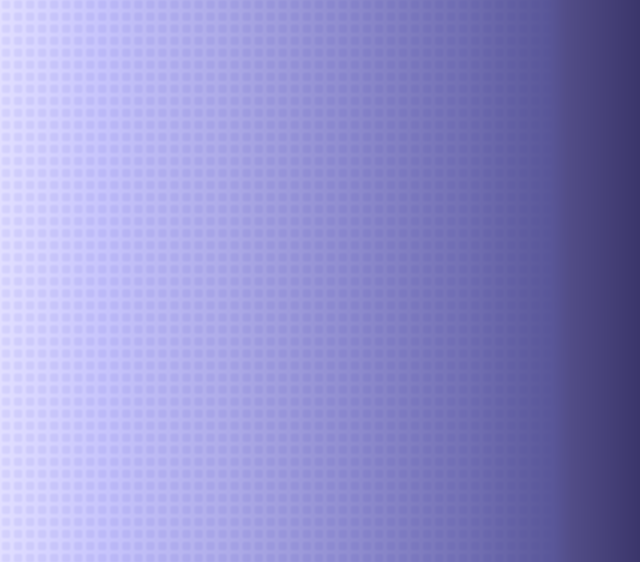
Give the GLSL for this background, as a Shadertoy shader.

```glsl
#define CELLS 53.2        // dot cells across the width
#define ROW_SHIFT 0.17    // vertical offset of the lattice, in cells
#define DOT_HALF 0.34     // half size of a dot, in cells
#define DOT_ROUND 0.20    // corner radius of a dot
#define DOT_BLUR 0.15     // softness of the dot edge
#define DOT_CONTRAST 0.05 // lattice strength at the left edge
#define LATTICE_END 0.87  // where the lattice has faded out
#define SLANT 0.02        // lean of the colour bands

const int STOPS = 8;

// Gradient stops: rgb colour, w position along the ramp
const vec4 RAMP[STOPS] = vec4[STOPS](
    vec4(0.86, 0.85, 1.00, 0.00),
    vec4(0.76, 0.75, 0.98, 0.16),
    vec4(0.67, 0.66, 0.91, 0.34),
    vec4(0.55, 0.54, 0.81, 0.54),
    vec4(0.44, 0.43, 0.70, 0.73),
    vec4(0.35, 0.34, 0.60, 0.86),
    vec4(0.32, 0.30, 0.53, 0.89),
    vec4(0.23, 0.21, 0.42, 1.00));

vec3 rampColor(float t) {
    vec3 color = RAMP[0].rgb;
    for (int i = 1; i < STOPS; i++) {
        float blend = (t - RAMP[i - 1].w) / (RAMP[i].w - RAMP[i - 1].w);
        color = mix(color, RAMP[i].rgb, clamp(blend, 0.0, 1.0));
    }
    return color;
}

float roundedBox(vec2 p, float halfSize, float radius) {
    vec2 d = abs(p) - halfSize + radius;
    return length(max(d, 0.0)) + min(max(d.x, d.y), 0.0) - radius;
}

void mainImage(out vec4 fragColor, in vec2 fragCoord) {
    vec2 uv = fragCoord / iResolution.xy;
    vec2 cell = fragCoord / iResolution.x * CELLS + vec2(0.0, ROW_SHIFT);

    // Horizontal ramp, leaning slightly and straight at both ends
    float lean = SLANT * (uv.y - 0.5) * 4.0 * uv.x * (1.0 - uv.x);
    vec3 color = rampColor(uv.x + lean);

    // Soft dots, darker than the pale gaps between them
    float dist = roundedBox(fract(cell) - 0.5, DOT_HALF, DOT_ROUND);
    float soft = max(DOT_BLUR, CELLS / iResolution.x);
    float dotMask = 1.0 - smoothstep(-soft, soft, dist);

    // Lattice fades out towards the dark side
    float fade = clamp(1.0 - uv.x / LATTICE_END, 0.0, 1.0);
    color += vec3(1.0, 1.0, 0.35) * (0.45 - dotMask) * DOT_CONTRAST * sqrt(fade);

    fragColor = vec4(clamp(color, 0.0, 1.0), 1.0);
}
```
